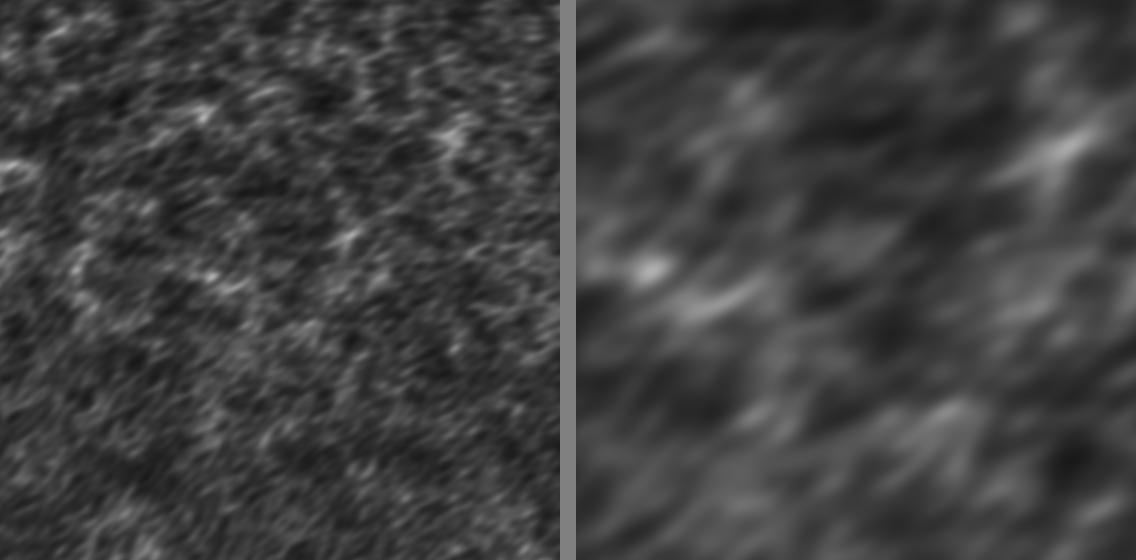
Left: the whole. Right: its middle third, enlarged.
A Shadertoy shader for this texture:

```glsl
// Soft dark grey cloud texture with a fine, slanted brushed grain.
// Five octaves of gradient noise are averaged along a slowly turning
// direction, then mapped through an exponential to a grey tone.

// Integer hash giving a random unit vector per lattice cell
vec2 randomGradient(ivec2 cell, uint seed) {
    uint h = uint(cell.x) * 1597334677u ^ uint(cell.y) * 3812015801u ^ seed * 2654435769u;
    h = (h ^ (h >> 16)) * 2146121005u;
    h = (h ^ (h >> 15)) * 2221713035u;
    h ^= h >> 16;
    float angle = float(h & 65535u) / 65536.0 * 6.28319;
    return vec2(cos(angle), sin(angle));
}

float gradientNoise(vec2 p, uint seed) {
    ivec2 cell = ivec2(floor(p));
    vec2 f = fract(p);
    vec2 u = f * f * f * (f * (f * 6.0 - 15.0) + 10.0);
    float a = dot(randomGradient(cell, seed), f);
    float b = dot(randomGradient(cell + ivec2(1, 0), seed), f - vec2(1, 0));
    float c = dot(randomGradient(cell + ivec2(0, 1), seed), f - vec2(0, 1));
    float d = dot(randomGradient(cell + ivec2(1, 1), seed), f - vec2(1, 1));
    return mix(mix(a, b, u.x), mix(c, d, u.x), u.y);
}

mat2 rotation(float angle) {
    float c = cos(angle), s = sin(angle);
    return mat2(c, s, -s, c);
}

// Broad shading, blotches and grain; blotches fade where clumping is low
float clouds(vec2 p, float clumping) {
    float sum = 0.30 * gradientNoise(rotation(0.4) * p * 4.0 + 11.3, 1u);
    sum += 0.50 * gradientNoise(rotation(1.1) * p * 8.0 + 23.7, 2u);
    sum += 0.88 * clumping * gradientNoise(rotation(1.9) * p * 16.0 + 37.1, 3u);
    sum += 0.82 * clumping * gradientNoise(rotation(2.6) * p * 31.0 + 51.9, 4u);
    sum += 0.95 * gradientNoise(rotation(3.5) * p * 62.0 + 71.4, 5u);
    return sum;
}

void mainImage(out vec4 fragColor, in vec2 fragCoord) {
    vec2 uv = fragCoord / iResolution.y;

    // Grain slants up to the right, flattening toward the top right
    float slant = mix(0.68, 0.12, smoothstep(0.3, 1.9, uv.x * 0.7 + uv.y));
    vec2 grain = vec2(cos(slant), sin(slant));
    float clumping = mix(0.72, 1.15, smoothstep(0.0, 0.75, uv.y + 0.25 * (uv.x - 0.5)));

    // Weighted average along the grain
    float sum = 0.0, total = 0.0;
    for (int i = -4; i <= 4; i++) {
        float t = float(i) / 5.0;
        float weight = 1.0 - t * t;
        sum += weight * clouds(uv + grain * t * 0.018, clumping);
        total += weight;
    }

    float grey = 0.23 * exp(sum / total);
    fragColor = vec4(vec3(grey), 1.0);
}
```
